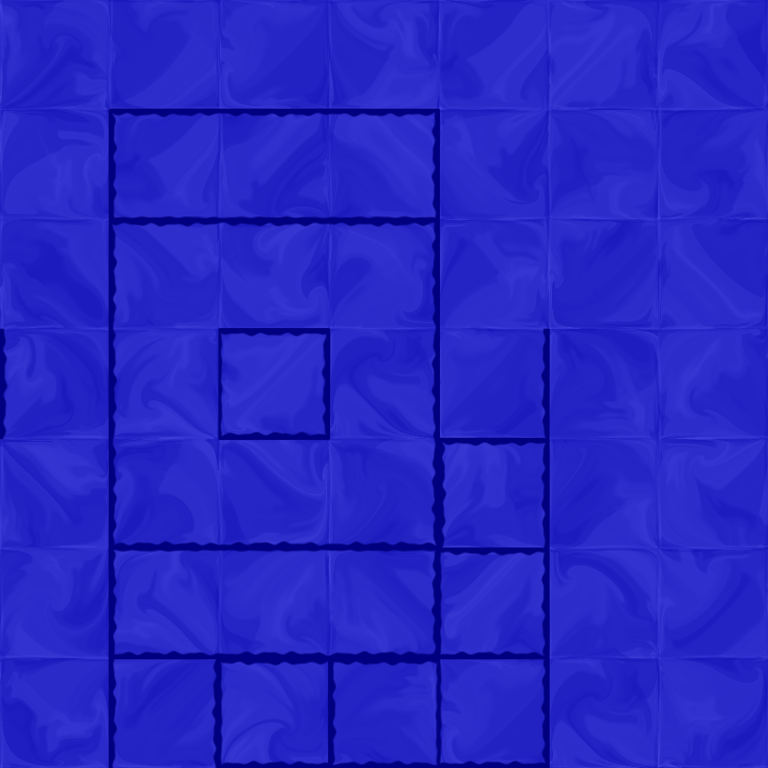
Write a WebGL 2 fragment shader that draws this texture.

```glsl
#version 300 es
precision highp float;
uniform vec2 u_resolution;
out vec4 fragColor;

const float TILES = 7.0;
const float LIP = 0.046;
const float THIN = 0.018;
const vec3 DEEP = vec3(0.095, 0.095, 0.735);
const vec3 PALE = vec3(0.235, 0.235, 0.845);
const vec3 SHADOW = vec3(0.005, 0.005, 0.50);

vec2 hash2(vec2 cell) {
  vec2 k = vec2(dot(cell, vec2(127.1, 311.7)), dot(cell, vec2(269.5, 183.3)));
  return fract(sin(k) * 43758.5);
}

// Swirls from layered sine warps, squeezed into streaks at the tile rim
float swirl(vec2 local, vec2 seed) {
  vec2 c = local * 2.0 - 1.0;
  c += 0.6 * pow(abs(c), vec2(14.0)) * sign(c);
  vec2 q = c * 1.6 + seed * 40.0;
  for (int i = 1; i <= 5; i++) {
    float f = float(i);
    q += 0.85 / f * sin(f * 1.35 * q.yx + seed * 6.3 + vec2(f, 2.3 * f));
  }
  float broad = sin(q.x * 1.3 + 0.8 * sin(q.y * 1.4));
  float fold = sin(q.y * 2.1 + q.x * 1.7);
  float fine = sin(5.0 * broad + 2.0 * fold);
  return 0.44 + 0.20 * broad + 0.12 * fold + 0.06 * fine;
}

// Pale hairline with a darker flank, along one axis of the grid
float seam(float across, float along, float seed) {
  float d = across - 0.008 * sin(along * 5.0 + seed * 6.3);
  float pale = exp(-pow((d - 0.012) / 0.011, 2.0));
  float dark = exp(-pow((d + 0.012) / 0.012, 2.0));
  float wear = 0.65 + 0.35 * sin(along * 9.0 + seed * 20.0);
  return (0.32 * pale - 0.24 * dark) * wear;
}

// Ragged shadow on one side of a panel
float lip(float d, float along, float span, float depth, float seed) {
  float ripple = sin(along * 29.0 + seed) + 0.6 * sin(along * 47.0 + seed * 2.7);
  float taper = 0.65 + 0.35 * sqrt(abs(sin(along * 3.14159)));
  float width = depth * taper * (1.0 + 0.22 * ripple);
  float body = smoothstep(-0.016, -0.004, d) * (1.0 - smoothstep(width - 0.008, width + 0.016, d));
  float ends = smoothstep(-0.012, 0.004, along) * smoothstep(-0.012, 0.004, span - along);
  return body * ends * step(0.001, depth);
}

// Sunken panel; depth holds left, bottom, right, top
float panel(vec2 p, vec2 lo, vec2 hi, vec4 depth) {
  vec2 a = p - lo;
  vec2 b = hi - p;
  vec2 size = hi - lo;
  float seed = dot(lo, vec2(3.7, 8.3));
  float sides = max(lip(a.x, a.y, size.y, depth.x, seed), lip(b.x, a.y, size.y, depth.z, seed + 2.0));
  float caps = max(lip(a.y, a.x, size.x, depth.y, seed + 4.0), lip(b.y, a.x, size.x, depth.w, seed + 5.0));
  return max(sides, caps);
}

float panels(vec2 p) {
  // Stacked wide panels and the inner square
  float s = panel(p, vec2(1, 5), vec2(4, 6), vec4(LIP, THIN, LIP, LIP));
  s = max(s, panel(p, vec2(1, 2), vec2(4, 5), vec4(LIP)));
  s = max(s, panel(p, vec2(1, 1), vec2(4, 2), vec4(LIP, LIP, LIP, THIN)));
  s = max(s, panel(p, vec2(2, 3), vec2(3, 4), vec4(THIN, LIP, LIP, LIP)));
  // Side column
  s = max(s, panel(p, vec2(4, 3), vec2(5, 4), vec4(0, 0, LIP, 0)));
  s = max(s, panel(p, vec2(4, 2), vec2(5, 3), vec4(LIP, 0, LIP, LIP)));
  s = max(s, panel(p, vec2(4, 1), vec2(5, 2), vec4(THIN, LIP, LIP, LIP)));
  // Bottom row and the lone left rim
  s = max(s, panel(p, vec2(1, 0), vec2(2, 1), vec4(LIP, 0, LIP, 0)));
  s = max(s, panel(p, vec2(2, 0), vec2(3, 1), vec4(THIN, LIP, 0, LIP)));
  s = max(s, panel(p, vec2(3, 0), vec2(4, 1), vec4(LIP, LIP, THIN, LIP)));
  s = max(s, panel(p, vec2(4, 0), vec2(5, 1), vec4(THIN, LIP, LIP, 0)));
  return max(s, panel(p, vec2(0, 3), vec2(1, 4), vec4(LIP, 0, 0, 0)));
}

void main() {
  vec2 p = gl_FragCoord.xy / u_resolution * TILES;
  vec2 seed = hash2(floor(p));
  float tone = swirl(fract(p), seed) + 0.08 * (seed.x - 0.5);

  // Grid seams, measured from the nearest line
  vec2 line = floor(p + 0.5);
  vec2 d = p - line;
  tone += seam(d.x, p.y, hash2(vec2(line.x, 3.0)).x);
  tone += seam(d.y, p.x, hash2(vec2(7.0, line.y)).y);

  vec3 color = mix(DEEP, PALE, clamp(tone, 0.0, 1.1));
  fragColor = vec4(mix(color, SHADOW, panels(p)), 1.0);
}
```
